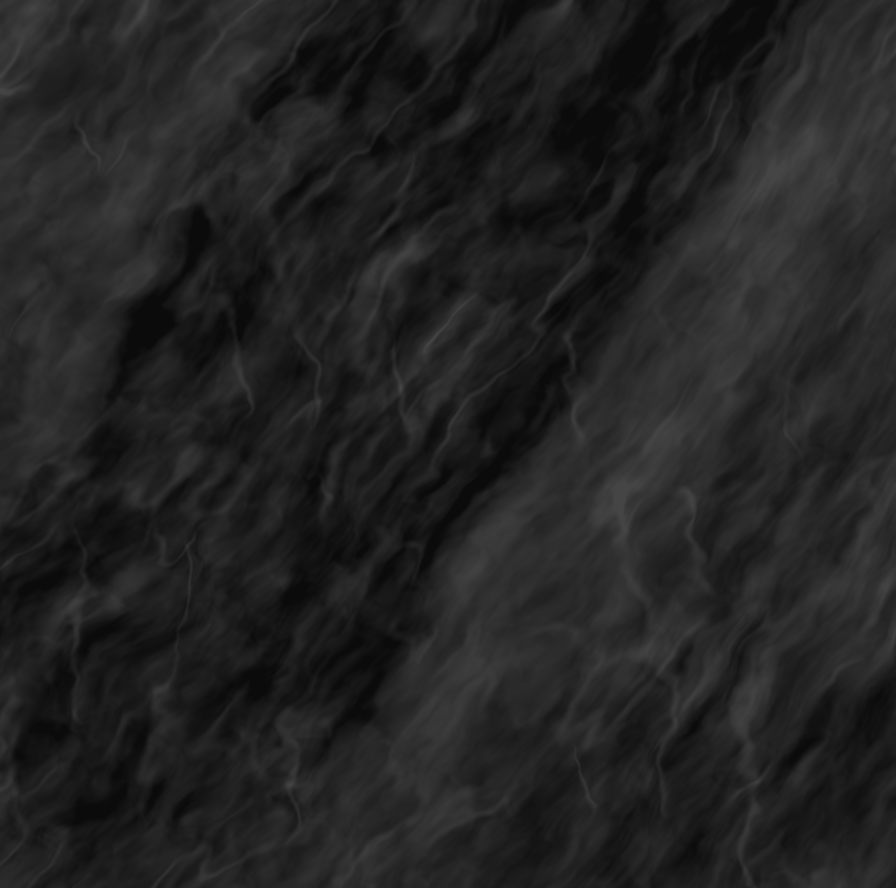
Write a Shadertoy shader that draws this texture.

```glsl
// Dark marble: a black band crosses the slab between two paler grey bodies.
// Stretched, warped noise gives the diagonal streaks; ridges of the same noise
// give pale wisps, thin cracks and the dark seams along the band edges.

const float BAND_ANGLE   = 1.03;   // direction of the large bodies, radians
const float STREAK_ANGLE = 0.92;   // mean direction of the fine streaks
const float STREAK_BEND  = 0.28;   // flatter streaks at left, steeper at right
const float LEFT_EDGE    = -0.20;  // black band limits, measured across it
const float RIGHT_EDGE   = 0.25;
const float DARK_TONE    = 0.094;
const float BODY_GAIN    = 0.090;
const float CLOUD_GAIN   = 0.095;
const float STREAK_GAIN  = 0.155;
const float FINE_GAIN    = 0.120;
const float MOTTLE_GAIN  = 0.095;
const float WISP_GAIN    = 0.062;
const float CRACK_GAIN   = 0.060;
const float SEAM_DEPTH   = 0.060;
const vec3  TINT         = vec3(1.0, 1.0, 1.003);

float hash(vec2 p) {
    vec3 h = fract(vec3(p.xyx) * 0.1031);
    h += dot(h, h.yzx + 33.33);
    return fract((h.x + h.y) * h.z);
}

float noise(vec2 p) {
    vec2 i = floor(p), f = fract(p);
    f = f * f * f * (f * (f * 6.0 - 15.0) + 10.0);
    float low  = mix(hash(i), hash(i + vec2(1, 0)), f.x);
    float high = mix(hash(i + vec2(0, 1)), hash(i + vec2(1, 1)), f.x);
    return mix(low, high, f.y);
}

// Sum of octaves, scaled to 0..1 with mean 0.5.
float fbm(vec2 p, int octaves) {
    const mat2 turn = mat2(1.92, 0.56, -0.56, 1.92);
    float sum = 0.0, weight = 0.5, total = 0.0;
    for (int i = 0; i < octaves; i++) {
        sum += weight * noise(p);
        total += weight;
        weight *= 0.55;
        p = turn * p + 17.3;
    }
    return sum / total;
}

// Soft line of half width w around d = 0.
float line(float d, float w) {
    return 1.0 - smoothstep(0.0, w, abs(d));
}

// Coordinates along and across a direction.
vec2 frame(vec2 p, float angle) {
    float c = cos(angle), s = sin(angle);
    return vec2(c * p.x + s * p.y, s * p.x - c * p.y);
}

void mainImage(out vec4 fragColor, in vec2 fragCoord) {
    vec2 p = fragCoord / iResolution.y;

    // Warped position
    vec2 broad = vec2(fbm(p * 4.0 + 3.1, 3), fbm(p * 4.0 + 41.7, 3)) - 0.5;
    vec2 small = vec2(fbm(p * 18.0 + 8.4, 3), fbm(p * 18.0 + 63.2, 3)) - 0.5;
    vec2 q = p + 0.055 * broad + 0.022 * small;

    // Large pale bodies on both sides of the black band
    float across = frame(p + 0.055 * broad + 0.020 * small, BAND_ANGLE).y;
    float foot  = 1.0 - smoothstep(0.10, 0.34, p.y + 0.5 * broad.x);
    float left  = 1.0 - smoothstep(LEFT_EDGE - 0.03, LEFT_EDGE + 0.01, across);
    float right = smoothstep(RIGHT_EDGE - 0.008, RIGHT_EDGE + 0.035, across);
    right *= 1.0 - 0.45 * smoothstep(0.38, 0.54, across);
    float body = mix(max(0.85 * left, right), 0.36, 0.8 * foot);

    // Streaks follow a gently curved grain
    vec2 bent = q - vec2(0.0, STREAK_BEND * (q.x - 0.5) * (q.x - 0.5));
    vec2 grain = frame(bent, STREAK_ANGLE);
    float cloud  = fbm(grain * vec2(3.0, 8.0) + 12.6, 4) - 0.5;
    float streak = fbm(grain * vec2(6.0, 24.0) + 5.2, 4) - 0.5;
    float fine   = fbm(grain * vec2(17.0, 60.0) + 29.8, 3) - 0.5;
    float mottle = fbm(grain * vec2(27.0, 42.0) + 2.0 * small + 47.0, 3) - 0.5;

    // Pale wisps along the grain, gathered in patches of two sizes
    float patches = smoothstep(0.44, 0.64, fbm(grain * vec2(5.0, 9.0) + 71.0, 3));
    float flecks = smoothstep(0.48, 0.66, fbm(grain * vec2(10.0, 15.0) + 83.0, 2));
    float wisp = line(fbm(grain * vec2(4.0, 15.0) + 37.0, 3) - 0.5, 0.08) * patches;
    wisp += 0.8 * line(fbm(grain * vec2(9.0, 26.0) + 61.0, 2) - 0.5, 0.11) * flecks;

    // Thin, jagged, steep cracks, mostly in the lower half
    vec2 steep = frame(p + 0.07 * broad + 0.06 * small, 1.75);
    float crackArea = smoothstep(0.52, 0.64, fbm(p * 7.0 + 90.0, 2) + 0.10 * (0.5 - p.y));
    float crack = line(noise(steep * vec2(4.0, 10.0) + 54.0) - 0.5, 0.065) * crackArea;

    // Dark seams at the band edges
    float broken = smoothstep(0.36, 0.54, fbm(grain * vec2(4.0, 3.0) + 24.0, 2));
    float leftSeam = line(across - LEFT_EDGE - 0.02, 0.022) * smoothstep(0.45, 0.58, p.y);
    float rightSeam = line(across - RIGHT_EDGE + 0.014, 0.011) * smoothstep(0.28, 0.36, p.y);
    float seam = max(leftSeam, 0.8 * rightSeam) * broken;

    // Combined grey tone; fine relief is calmer on the pale bodies
    float calm = mix(1.0, 0.65, body);
    float tone = DARK_TONE + BODY_GAIN * body + CLOUD_GAIN * cloud;
    tone += calm * (STREAK_GAIN * streak + FINE_GAIN * fine + MOTTLE_GAIN * mottle);
    tone += calm * WISP_GAIN * wisp + CRACK_GAIN * crack - SEAM_DEPTH * seam;
    tone = clamp(tone, 0.045, 0.27);

    fragColor = vec4(tone * TINT, 1.0);
}
```
